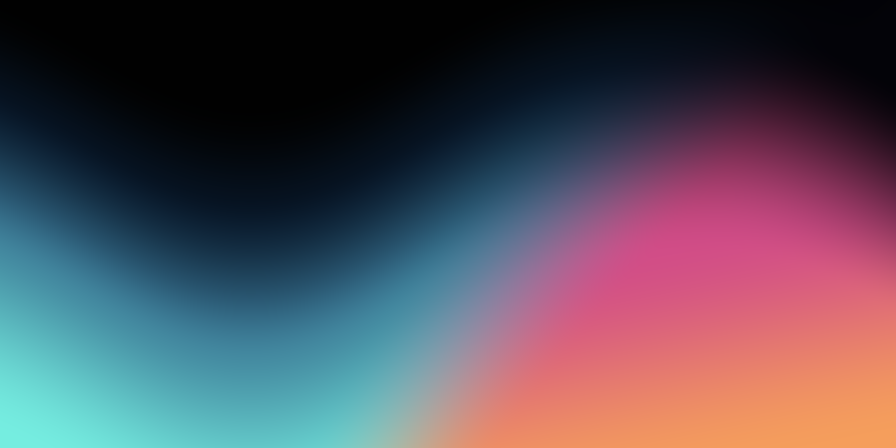
Give the GLSL for this background, as a Shadertoy shader.

```glsl
// Height of the wave that both colour ramps follow
float crestHeight(float x) {
    float phase = (x - 0.28) * 5.93;
    float wave = 0.5 - 0.16 * cos(phase) + 0.06 * sin(phase) * sin(phase);
    return wave - 0.13 * smoothstep(0.8, 1.1, x);
}

// Black through navy and blue to bright aqua
vec3 coolRamp(float depth) {
    vec3 color = mix(vec3(0.005), vec3(0.03, 0.09, 0.16), smoothstep(-0.42, -0.12, depth));
    color = mix(color, vec3(0.22, 0.45, 0.57), smoothstep(-0.22, 0.14, depth));
    return mix(color, vec3(0.46, 0.93, 0.88), smoothstep(-0.02, 0.55, depth));
}

// Dark violet through magenta, with orange rising from the lower right
vec3 warmRamp(vec2 uv, float depth) {
    float heat = 1.0 - smoothstep(-0.05, 0.5, uv.y + 0.4 * (0.83 - uv.x));
    vec3 glow = mix(vec3(0.82, 0.30, 0.53), vec3(0.96, 0.62, 0.36), heat);
    return mix(vec3(0.01, 0.01, 0.03), glow, smoothstep(-0.3, 0.23, depth));
}

void mainImage(out vec4 fragColor, in vec2 fragCoord) {
    vec2 uv = fragCoord / iResolution.xy;
    float depth = crestHeight(uv.x) - uv.y;

    // Soft slanted border between the cool and warm sides
    float border = 0.45 + 0.3 * uv.y + 0.12 * uv.y * uv.y;
    float softness = 0.11 + 0.05 * uv.y;
    float warmth = smoothstep(-softness, softness, uv.x - border);

    vec3 color = mix(coolRamp(depth), warmRamp(uv, depth), warmth);
    fragColor = vec4(color, 1.0);
}
```
